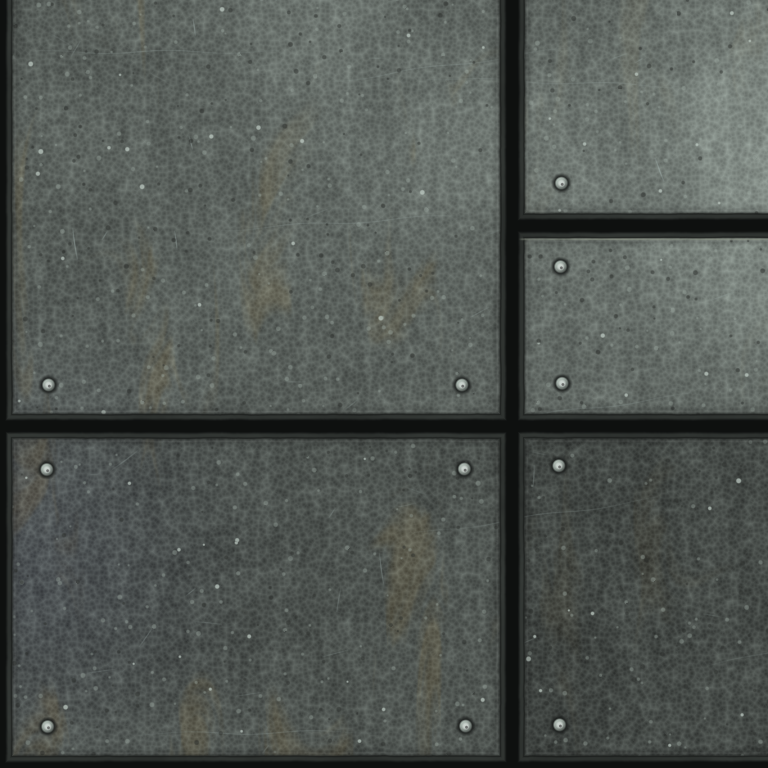
Give the GLSL for this texture, as a three.js fragment shader.

```glsl
// Worn steel plates with dark bevelled seams, corner rivets, specks and scratches.
#define SEAM_X 0.667
#define SEAM_Y 0.445
#define SPLIT_Y 0.706
#define CORE 0.0085
#define BEVEL 0.0175
#define RIVET_INSET vec2(0.063, 0.054)
#define RIVET_R 0.0078
#define GRAIN 0.17
#define SCRATCHES 46
#define STEEL vec3(0.965, 1.035, 0.99)
#define GROOVE vec3(0.055, 0.062, 0.06)
#define RUST vec3(0.07, 0.025, -0.04)

varying vec2 vUv;

vec2 hash2(vec2 p) {
  vec3 q = fract(p.xyx * vec3(0.1031, 0.1030, 0.0973));
  q += dot(q, q.yzx + 33.33);
  return fract((q.xx + q.yz) * q.zy);
}

// Cellular noise: distance to the nearest point, and that point's random id
vec2 cells(vec2 p) {
  vec2 base = floor(p), best = vec2(9.0, 0.0);
  for (int y = -1; y <= 1; y++)
    for (int x = -1; x <= 1; x++) {
      vec2 c = base + vec2(float(x), float(y));
      float d = length(c + hash2(c + 50.0) - p);
      if (d < best.x) best = vec2(d, hash2(c + 91.0).x);
    }
  return best;
}

// Layered, warped sines for broad stains, about -1 to 1
float cloud(vec2 p) {
  float sum = 0.0, amp = 0.5;
  for (int i = 0; i < 5; i++) {
    p = mat2(0.8, 0.6, -0.6, 0.8) * p * 1.7 + 1.3;
    p += 0.7 * sin(p.yx * 1.3);
    sum += amp * sin(p.x) * sin(p.y);
    amp *= 0.65;
  }
  return sum;
}

float disc(float r, float radius, float soft) {
  return 1.0 - smoothstep(radius - soft, radius + soft, r);
}

float glow(vec2 p, vec2 centre, float size) {
  vec2 q = (p - centre) / size;
  return exp(-dot(q, q));
}

// Random scratches: mostly short and faint, a few long and nearly level
float scratches(vec2 p) {
  float sum = 0.0;
  for (int i = 0; i < SCRATCHES; i++) {
    float k = float(i);
    vec2 start = hash2(vec2(k, 3.7)), r = hash2(vec2(k, 17.3));
    float isLong = step(0.86, r.x);
    float angle = mix(r.y * 2.6 - 0.6, r.y * 0.3 - 0.05, isLong);
    float len = mix(0.012 + 0.04 * r.x * r.x, 0.32, isLong);
    vec2 dir = vec2(cos(angle), sin(angle)), q = p - start;
    float t = clamp(dot(q, dir), 0.0, len);
    float bend = 0.002 * sin(t * 40.0 + k);
    float d = length(q - dir * t - vec2(-dir.y, dir.x) * bend);
    float fade = 0.35 + 0.65 * sin(3.14159 * t / len);
    sum += disc(d, 0.0008, 0.0009) * fade * mix(0.2 + 0.8 * r.y, 0.45, isLong);
  }
  return min(sum, 1.0);
}

// Small chips, present in a random share of cells
float specks(vec2 p, float scale, float share) {
  vec2 c = cells(p * scale);
  float size = scale * mix(0.0012, 0.0032, fract(c.y * 37.0));
  return disc(c.x, size, scale * 0.0012) * step(1.0 - share, c.y);
}

void main() {
  vec2 p = vUv;

  // Find the plate; outer plates run past the canvas
  bool right = p.x > SEAM_X, top = p.y > SEAM_Y, upper = p.y > SPLIT_Y;
  vec2 lo = vec2(right ? SEAM_X : 0.0, top ? SEAM_Y : 0.0);
  vec2 hi = vec2(right ? 1.2 : SEAM_X, top ? 1.2 : SEAM_Y);
  if (right && top) { if (upper) lo.y = SPLIT_Y; else hi.y = SPLIT_Y; }
  vec2 edge = min(p - lo, hi - p);
  float d = min(edge.x, edge.y) + 0.0007 * cloud(p * 25.0);

  // Steel tone: plate shade, sheen, stains, streaks and grain
  float tone = top ? (right ? 0.385 : 0.375) : (right ? 0.285 : 0.325);
  if (top) tone += 0.15 * glow(p, vec2(1.0, 0.83), 0.2) + 0.07 * glow(p, vec2(0.98, 0.62), 0.13)
    + 0.07 * glow(p, vec2(0.61, 0.77), 0.14) + 0.06 * glow(p, vec2(0.43, 0.99), 0.15);
  tone += 0.032 * cloud(p * 5.0 + lo * 9.0) + 0.022 * cloud(p * 28.0);
  tone += 0.05 * (cells(p * vec2(75.0, 9.0)).x - 0.5);
  tone += GRAIN * (0.65 * (cells(p * 170.0).x - 0.46) + 0.45 * (cells(p * 75.0).x - 0.46));
  vec3 steel = tone * STEEL;

  // Cool cast at the lower left, warm stains in vertical runs
  steel += vec3(-0.004, -0.006, 0.018) * glow(p, vec2(0.03, 0.27), 0.2);
  float run = smoothstep(0.25, 0.8, cloud(p * vec2(16.0, 4.0) + 4.0));
  steel += RUST * run * (right ? 0.2 : 0.55);

  // Wear
  float patchy = 0.55 + 0.45 * cloud(p * 9.0 + 2.0);
  steel = mix(steel, vec3(0.62, 0.68, 0.67), 0.5 * scratches(p) * clamp(patchy + 0.3, 0.0, 1.0));
  steel = mix(steel, vec3(0.74, 0.79, 0.76), 0.75 * specks(p, 27.0, 0.09));
  steel = mix(steel, vec3(0.62, 0.67, 0.64), 0.4 * specks(p + 3.0, 70.0, 0.1));
  steel = mix(steel, vec3(0.16, 0.17, 0.16), 0.5 * specks(p + 7.0, 60.0, 0.1));

  // Rivets, mirrored into all four corners with slight misplacement
  vec2 side = sign(p - 0.5 * (lo + hi));
  vec2 q = edge - RIVET_INSET - 0.005 * (hash2(side * 3.0 + lo * 70.0 + 9.0) - 0.5);
  float r = length(q);
  q *= -side;
  steel = mix(steel, vec3(0.10, 0.11, 0.105), 0.85 * disc(r, RIVET_R * 1.45, 0.003));
  vec3 head = (0.56 + 22.0 * dot(q, vec2(-0.6, 0.8))) * STEEL;
  head = mix(head, vec3(0.84, 0.87, 0.85), 0.8 * disc(r, RIVET_R * 0.55, 0.002));
  head = mix(head, vec3(0.32), 0.8 * disc(length(q + vec2(-0.001, 0.0015)), 0.0018, 0.001));
  steel = mix(steel, head, disc(r, RIVET_R, 0.0016));

  // Seam: black core, grey bevel, dark lip, faint lit rim
  vec3 bevel = vec3(0.175, 0.19, 0.18) * (0.9 + 0.3 * patchy);
  vec3 col = mix(GROOVE, bevel, smoothstep(CORE - 0.002, CORE + 0.003, d));
  col *= 1.0 - 0.45 * disc(abs(d - BEVEL + 0.002), 0.001, 0.0015);
  steel *= 1.0 - 0.2 * disc(d, 0.023, 0.006);
  steel += 0.05 * disc(abs(d - BEVEL - 0.002), 0.001, 0.0015);
  col = mix(col, steel, smoothstep(BEVEL - 0.003, BEVEL + 0.001, d));

  // Bare metal along the lower lip of the split seam
  float lip = right && top && !upper ? disc(abs(hi.y - p.y - BEVEL), 0.001, 0.0015) : 0.0;
  lip *= smoothstep(0.007, 0.014, p.x - lo.x);
  col = mix(col, vec3(0.60, 0.63, 0.57), lip * clamp(patchy + 0.15, 0.0, 0.9));

  gl_FragColor = vec4(clamp(col, 0.0, 1.0), 1.0);
}
```
